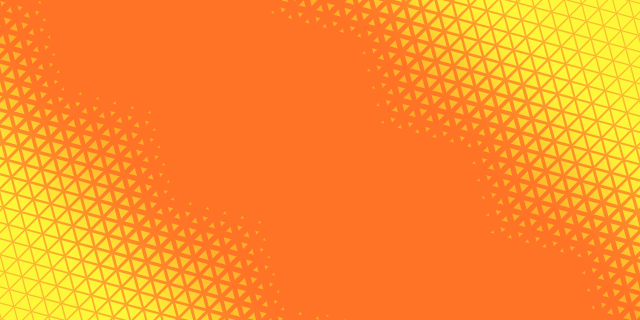
Write a Shadertoy shader that draws this background.

```glsl
// Orange backdrop with two yellow corner glows under a halftone of triangles.

const vec3 ORANGE = vec3(1.00, 0.45, 0.15);
const vec3 AMBER  = vec3(0.98, 0.74, 0.19);
const vec3 GOLD   = vec3(0.98, 0.67, 0.16);
const vec3 YELLOW = vec3(0.99, 0.97, 0.22);

// Lengths are in canvas heights, with y pointing down from the top.
const float SIDE        = 0.0561;              // triangle grid spacing
const float TILT        = radians(15.0);       // grid rotation
const float LEFT_EDGE   = 0.026;               // band borders across the diagonal
const float RIGHT_EDGE  = 0.622;
const float LEFT_PHASE  = 1.059;               // zigzag peaks along the diagonal
const float RIGHT_PHASE = 1.132;
const vec2  LEFT_ORIGIN  = vec2(0.657, 0.620); // a grid vertex of each band
const vec2  RIGHT_ORIGIN = vec2(1.2586, 0.3654);
const float ZIGZAG_PERIOD = 0.4825;
const float ZIGZAG_HEIGHT = 0.07;
const float MIN_SCALE = 0.12;
const float MAX_SCALE = 0.92;
const float GROWTH    = 4.5;

// x runs along the falling diagonal, y across it towards the upper right.
vec2 diagonal(vec2 p) {
    return vec2(p.x + p.y, p.x - p.y) * inversesqrt(2.0);
}

// Distance inside the band, before the zigzag is added.
float bandDepth(vec2 p, bool isRight) {
    float across = diagonal(p).y;
    return isRight ? across - RIGHT_EDGE : LEFT_EDGE - across;
}

// Triangle wave that shapes the border of the band.
float zigzag(vec2 p, bool isRight) {
    float phase = isRight ? RIGHT_PHASE : LEFT_PHASE;
    float t = (diagonal(p).x - phase) / ZIGZAG_PERIOD;
    return ZIGZAG_HEIGHT * (1.0 - 4.0 * abs(fract(t + 0.5) - 0.5));
}

// Coverage of the triangle that holds p, shrunk about its centroid.
float halftone(vec2 p, bool isRight, float pixel) {
    vec2 origin = isRight ? RIGHT_ORIGIN : LEFT_ORIGIN;
    float c = cos(TILT), s = sin(TILT);
    mat2 grid = SIDE * mat2(c, s, s, c);
    vec2 q = inverse(grid) * (p - origin);
    vec2 cell = floor(q), f = q - cell;

    // Barycentric distance to the nearest side of either half cell.
    bool far = f.x + f.y > 1.0;
    vec2 g = far ? 1.0 - f : f;
    float inner = min(min(g.x, g.y), 1.0 - g.x - g.y);

    // The scale is constant over each triangle.
    vec2 centre = origin + grid * (cell + (far ? 2.0 : 1.0) / 3.0);
    float depth = bandDepth(centre, isRight);
    depth += zigzag(centre, isRight) * (1.0 - 0.6 * smoothstep(0.1, 0.5, depth));
    float size = mix(MIN_SCALE, MAX_SCALE, 1.0 - exp(-GROWTH * max(depth, 0.0)));
    float blur = pixel / (SIDE * 0.866);
    float cover = clamp((inner - (1.0 - size) / 3.0) / blur + 0.5, 0.0, 1.0);
    return cover * step(0.0, depth);
}

void mainImage(out vec4 fragColor, in vec2 fragCoord) {
    float pixel = 1.0 / iResolution.y;
    vec2 p = fragCoord * pixel;
    p.y = 1.0 - p.y;

    bool isRight = diagonal(p).y > 0.5 * (LEFT_EDGE + RIGHT_EDGE);
    float depth = bandDepth(p, isRight);

    // Corner glow, then the triangles over it.
    vec3 ground = mix(ORANGE, AMBER, smoothstep(0.06, 0.65, depth));
    vec3 ink = mix(GOLD, YELLOW, smoothstep(0.03, 0.48, depth));
    vec3 color = mix(ground, ink, halftone(p, isRight, pixel));
    fragColor = vec4(color, 1.0);
}
```
